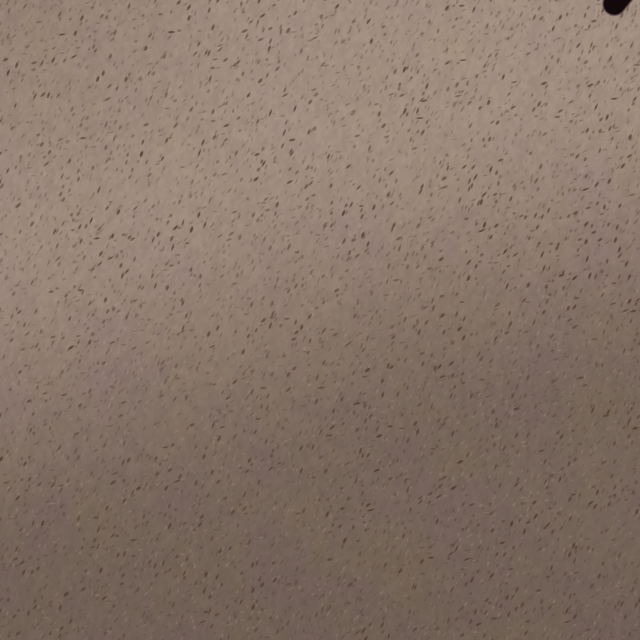
Give the GLSL for this texture, as a Shadertoy shader.

```glsl
// Speckled beige stone under soft diagonal light: a smooth brightness ramp,
// faint tint clouds and grain, then jittered grids of small tilted ellipses
// for brown flecks and pale chips, with a dark object tip at the top edge.

const vec3 SHADOW_STONE = vec3(0.460, 0.394, 0.352);
const vec3 LIT_STONE    = vec3(0.632, 0.552, 0.500);
const vec3 BROWN_FLECK  = vec3(0.300, 0.215, 0.165);
const vec3 PALE_CHIP    = vec3(0.740, 0.655, 0.580);
const vec3 DARK_TIP     = vec3(0.070, 0.035, 0.045);

// Sine-free hash: three values in 0..1 per cell
vec3 hash32(vec2 p) {
    vec3 q = fract(p.xyx * vec3(0.1031, 0.1030, 0.0973));
    q += dot(q, q.yxz + 33.33);
    return fract((q.xxy + q.yzz) * q.zyx);
}

// Smooth value noise, centred on zero
float noise(vec2 p) {
    vec2 cell = floor(p);
    vec2 f = fract(p);
    f = f * f * (3.0 - 2.0 * f);
    float low  = mix(hash32(cell).x, hash32(cell + vec2(1, 0)).x, f.x);
    float high = mix(hash32(cell + vec2(0, 1)).x, hash32(cell + vec2(1, 1)).x, f.x);
    return mix(low, high, f.y) - 0.5;
}

// Rotates p so that its y axis follows a direction tilted right by angle
vec2 tilt(vec2 p, float angle) {
    float c = cos(angle), s = sin(angle);
    return vec2(c * p.x - s * p.y, s * p.x + c * p.y);
}

// Coverage of scattered ellipses; radius is (half width, half length)
float flecks(vec2 uv, float grid, float share, vec2 radius, float softness, float seed) {
    vec2 home = floor(uv * grid);
    float cover = 0.0;
    for (int y = -1; y <= 1; y++) {
        for (int x = -1; x <= 1; x++) {
            vec2 cell = home + vec2(x, y);
            vec3 place = hash32(cell + seed);
            vec3 form = hash32(cell + seed + 57.0);
            if (place.z > share) continue;
            vec2 p = uv - (cell + place.xy) / grid;
            // Mostly upright leaning right, with a few strays
            float lean = 0.35 + 2.4 * pow(form.x - 0.5, 3.0) * 4.0;
            vec2 size = radius * mix(vec2(0.65), vec2(1.2, 1.35), form.yz);
            float d = (length(tilt(p, lean) / size) - 1.0) * size.x;
            float strength = mix(0.4, 1.0, form.z);
            cover = max(cover, strength * (1.0 - smoothstep(-softness, softness, d)));
        }
    }
    return cover;
}

// Diagonal light ramp, weaker in the upper left and near the bottom
vec3 stoneLight(vec2 uv) {
    float height = uv.y - 0.22 * (uv.x - 0.5) + 0.05 * noise(uv * 3.0);
    float light = smoothstep(0.22, 0.82, height);
    light -= 0.30 * (1.0 - smoothstep(0.0, 0.50, length(uv - vec2(0.0, 1.0))));
    light -= 0.12 * (1.0 - smoothstep(0.0, 0.25, uv.y));
    return mix(SHADOW_STONE, LIT_STONE, light);
}

// Distance to a rounded bar from a to b
float bar(vec2 p, vec2 a, vec2 b, float radius) {
    vec2 along = b - a;
    float t = clamp(dot(p - a, along) / dot(along, along), 0.0, 1.0);
    return length(p - a - along * t) - radius;
}

void mainImage(out vec4 fragColor, in vec2 fragCoord) {
    vec2 uv = fragCoord / iResolution.xy;
    float pixel = 1.0 / iResolution.y;
    float soft = max(0.0011, 0.7 * pixel);

    // Lit ground with warm and pink tint clouds
    vec3 color = stoneLight(uv);
    float tint = noise(uv * 14.0 + 5.0) + 0.8 * noise(uv * 48.0 + 21.0);
    color += tint * vec3(0.004, 0.010, -0.012);

    // Fine grain, slightly stretched upright
    vec2 grainUv = tilt(uv, 0.3);
    float grain = 0.6 * noise(grainUv * vec2(210.0, 130.0))
                + 0.4 * noise(grainUv * vec2(95.0, 60.0) + 40.0);
    color *= 1.0 + 0.10 * grain;

    // Pale chips, then faint and strong brown flecks gathered in loose clusters
    float chips = flecks(uv, 95.0, 0.28, vec2(0.0013, 0.0026), soft, 11.0);
    float faint = flecks(uv, 105.0, 0.38, vec2(0.0014, 0.0029), soft, 131.0);
    float strong = flecks(uv, 68.0, 0.42, vec2(0.0018, 0.0036), soft, 263.0);
    float cluster = clamp(0.8 + 0.9 * noise(uv * 17.0 + 70.0), 0.35, 1.0);
    color = mix(color, PALE_CHIP, 0.24 * chips);
    color = mix(color, BROWN_FLECK, 0.32 * faint);
    color = mix(color, BROWN_FLECK, 0.80 * strong * cluster);

    // Dark rounded tip entering at the upper right
    float tip = bar(uv, vec2(0.960, 0.994), vec2(0.985, 1.025), 0.017);
    color = mix(color, DARK_TIP, 1.0 - smoothstep(-0.002, 0.002 + pixel, tip));

    fragColor = vec4(color, 1.0);
}
```
